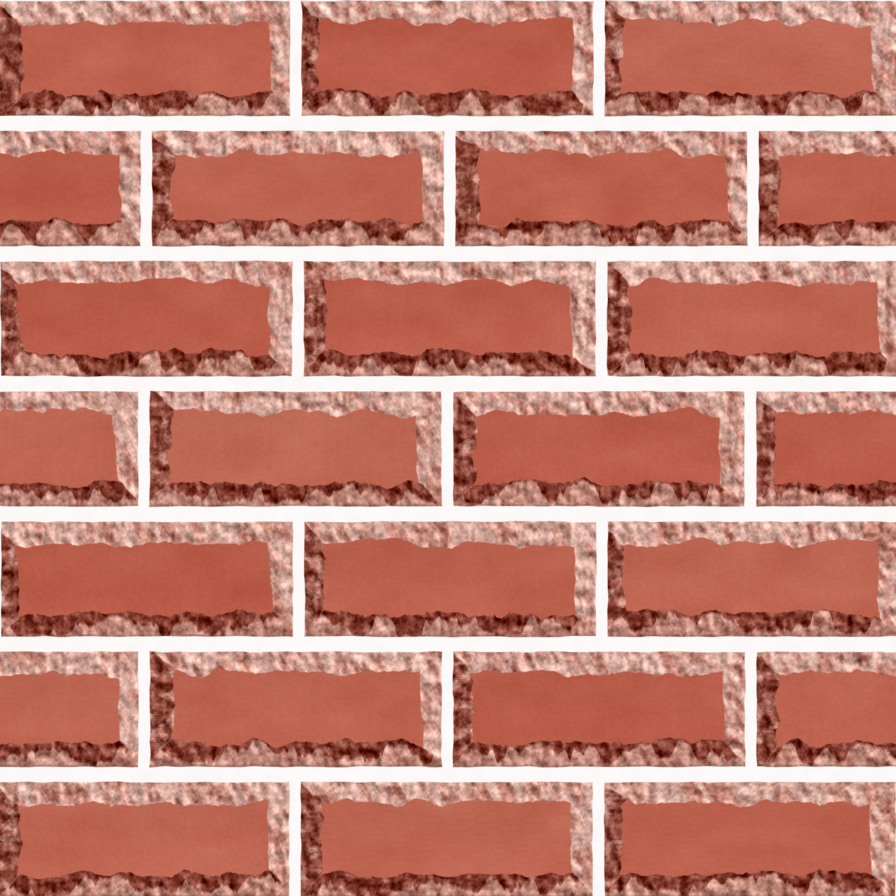
A three.js fragment shader for this texture:

```glsl
// Running-bond wall of red split-face bricks with chipped bevels and white mortar.
varying vec2 vUv;

float hash(vec2 p) {
  return fract(sin(dot(p, vec2(127.1, 311.7))) * 43758.5);
}

float noise(vec2 p) {
  vec2 i = floor(p), f = fract(p);
  f = f * f * (3.0 - 2.0 * f);
  return mix(mix(hash(i), hash(i + vec2(1.0, 0.0)), f.x),
             mix(hash(i + vec2(0.0, 1.0)), hash(i + vec2(1.0, 1.0)), f.x), f.y);
}

float fbm(vec2 p) {
  float sum = 0.0, amp = 0.53;
  for (int i = 0; i < 4; i++) {
    sum += amp * noise(p);
    p = p * 2.03 + 17.3;
    amp *= 0.5;
  }
  return sum;
}

// Ragged offset along one side of a face
float chip(float along, float seed) {
  return fbm(vec2(along, seed)) - 0.5;
}

void main() {
  const vec3 mortar = vec3(0.995, 0.985, 0.98);
  const vec3 clay = vec3(0.735, 0.385, 0.31);
  const vec3 lightRock = vec3(0.84, 0.67, 0.62);
  const vec3 midRock = vec3(0.73, 0.49, 0.43);
  const vec3 shadow = vec3(0.47, 0.20, 0.15);
  const vec2 pitch = vec2(0.3385, 0.1453);
  const vec2 joint = vec2(0.0130, 0.0170);
  vec2 size = pitch - joint;

  // Rows count down from the top; every other row shifts by half a brick
  float down = (1.0 - vUv.y + 0.0075) / pitch.y;
  float row = floor(down);
  float start = mod(row, 2.0) * 0.5 * pitch.x - 0.0075;
  start += 0.005 * (hash(vec2(row, 4.0)) - 0.5);
  float across = (vUv.x - start) / pitch.x;
  vec2 id = vec2(floor(across), row);
  vec2 p = vec2(fract(across), 1.0 - fract(down)) * pitch - 0.5 * joint;
  float seed = hash(id + 3.7) * 90.0;

  // Outer brick outline
  vec2 wobble = 0.0016 * vec2(noise(vec2(p.y * 70.0, seed)) - 0.5, noise(vec2(p.x * 60.0, seed)) - 0.5);
  vec2 edge = min(p, size - p) + wobble;
  float brick = smoothstep(-0.0010, 0.0012, min(edge.x, edge.y));

  // Signed distances into the smooth face from each ragged side
  float slantL = (hash(id + 11.0) - 0.5) * 0.16 * (p.y - 0.064);
  float slantR = (hash(id + 23.0) - 0.1) * 0.13 * (p.y - 0.064);
  float left = p.x - 0.015 - 0.012 * hash(id + 5.0) + slantL - 0.013 * chip(p.y * 55.0, seed + 2.0);
  float right = size.x - p.x - 0.025 - 0.007 * (hash(id + 8.0) - 0.5) - slantR - 0.006 * chip(p.y * 45.0, seed + 4.0);
  float top = size.y - p.y - 0.024 - 0.020 * chip(p.x * 38.0, seed + 6.0);
  float bottom = p.y - 0.026 - 0.019 * chip(p.x * 42.0, seed + 8.0);
  float inside = min(min(left, right), min(top, bottom));
  float face = smoothstep(-0.0012, 0.0012, inside);

  // Rough stone lit from the upper right, with slanted chisel marks
  vec2 q = p + id * 1.37;
  vec2 grainUv = q * vec2(115.0, 95.0);
  float relief = fbm(grainUv) - fbm(grainUv + vec2(0.45, 0.55));
  float streak = fbm(vec2(q.x * 105.0 + q.y * 55.0, q.y * 42.0));
  float grain = noise(q * 310.0) - 0.5;
  vec3 rock = mix(midRock, lightRock, smoothstep(0.28, 0.60, streak));

  // Shaded left flank, and an undercut shadow below the face
  float patches = fbm(q * vec2(70.0, 85.0) + 31.0);
  float leftSide = 1.0 - smoothstep(-0.002, 0.002, left - min(right, min(top, bottom)));
  float bottomSide = 1.0 - smoothstep(-0.002, 0.002, bottom - min(left, min(right, top)));
  float flank = leftSide * smoothstep(0.30, 0.58, patches + 0.06);
  float reach = 0.002 + 0.020 * smoothstep(0.30, 0.72, fbm(vec2(q.x * 48.0, seed + 12.0)));
  float undercut = bottomSide * (1.0 - smoothstep(reach - 0.002, reach + 0.003, -bottom + 0.006 * (patches - 0.5)));
  rock = mix(rock, midRock * 0.96, 0.65 * max(leftSide, bottomSide));
  rock = mix(rock, shadow, max(0.82 * flank, 0.93 * undercut));
  rock += relief * vec3(0.60, 0.55, 0.52) + grain * 0.10;
  rock *= 1.0 - 0.18 * (1.0 - smoothstep(0.0, 0.004, p.y));

  // Smooth face with a per-brick tint, faint mottling and fine grain
  float tint = hash(id + 41.0) - 0.5;
  vec3 smoothClay = clay + tint * vec3(0.025, 0.055, 0.050);
  smoothClay += (fbm(q * vec2(18.0, 30.0)) - 0.5) * vec3(0.07, 0.08, 0.08);
  smoothClay += grain * 0.022;
  smoothClay += 0.025 * (0.5 - p.y / size.y) * vec3(1.0, 0.4, 0.3);

  vec3 stone = mix(rock, smoothClay, face);
  vec3 joints = mortar - 0.015 * noise(vUv * 90.0);
  gl_FragColor = vec4(clamp(mix(joints, stone, brick), 0.0, 1.0), 1.0);
}
```
